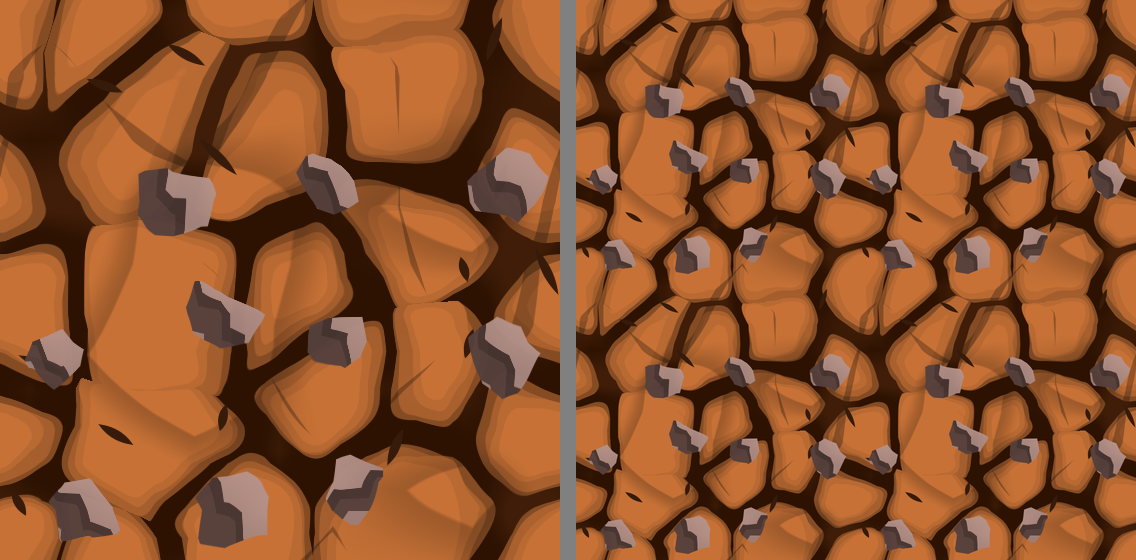
Left, the tile; right, the same tile 2 across and 2 down.
Write a WebGL 2 fragment shader that draws this texture.

```glsl
#version 300 es
precision highp float;
// Tiling cracked clay: worn orange plates, dark crevices and faceted grey pebbles.

#define PLATES 4            // plates per side
#define PEBBLES 4           // pebble slots per side
#define SLIVERS 6           // sliver slots per side
#define PEBBLE_SHARE 0.5
#define PEBBLE_RADIUS 0.23  // in slots
#define CRACK_MAX 0.125     // largest half width, in plates
#define MERGED 0.18         // share of plate borders without a crack
#define ROUNDING 19.0       // lower is rounder
#define CLAY vec3(0.78, 0.445, 0.212)
#define CRACK vec3(0.175, 0.07, 0.005)
#define STONE_LIGHT vec3(0.68, 0.55, 0.52)
#define STONE_DARK vec3(0.275, 0.205, 0.195)

uniform vec2 u_resolution;
out vec4 fragColor;

float px; // one pixel in canvas units

ivec2 wrapCell(ivec2 c, int n) { return (c + 8 * n) % n; }

vec3 hash(ivec2 c, int seed) {
  uvec3 v = uvec3(c, seed) * 1664525u + 1013904223u;
  v.x += v.y * v.z; v.y += v.z * v.x; v.z += v.x * v.y;
  v ^= v >> 16u;
  v.x += v.y * v.z; v.y += v.z * v.x; v.z += v.x * v.y;
  return vec3(v & 0xffffu) / 65535.0;
}

// Linear value noise: its straight creases give chiselled outlines.
vec3 noise(vec2 p, int n, int seed) {
  vec2 q = p * float(n), f = fract(q);
  ivec2 i = ivec2(floor(q));
  vec3 a = hash(wrapCell(i, n), seed), b = hash(wrapCell(i + ivec2(1, 0), n), seed);
  vec3 c = hash(wrapCell(i + ivec2(0, 1), n), seed), d = hash(wrapCell(i + 1, n), seed);
  return mix(mix(a, b, f.x), mix(c, d, f.x), f.y);
}

// Coverage of the region where d (canvas units) is positive.
float cover(float d) { return smoothstep(-px, px, d); }

vec2 rotate(vec2 v, float a) {
  float c = cos(a), s = sin(a);
  return vec2(c * v.x - s * v.y, s * v.x + c * v.y);
}

vec2 plateSeed(ivec2 c) { return vec2(c) + 0.13 + 0.74 * hash(wrapCell(c, PLATES), 1).xy; }

// x: rounded distance to the crack edge in plates, y: tilt across the plate.
vec2 plate(vec2 p) {
  vec2 q = p * float(PLATES);
  ivec2 base = ivec2(floor(q)), own = base;
  float best = 1e3;
  for (int k = 0; k < 9; k++) {
    ivec2 c = base + ivec2(k % 3, k / 3) - 1;
    float d = distance(q, plateSeed(c));
    if (d < best) { best = d; own = c; }
  }
  vec2 a = plateSeed(own);
  ivec2 id = wrapCell(own, PLATES);
  float sum = 0.0;
  for (int k = 0; k < 25; k++) {
    if (k == 12) continue;
    ivec2 c = own + ivec2(k % 5, k / 5) - 2;
    vec2 b = plateSeed(c);
    vec3 h = hash(id + wrapCell(c, PLATES), 2);
    float width = h.y < MERGED ? -0.08 : CRACK_MAX * h.x;
    sum += exp(-ROUNDING * (dot(0.5 * (a + b) - q, normalize(b - a)) - width));
  }
  return vec2(-log(sum) / ROUNDING, dot(q - a, hash(id, 3).xy - 0.5));
}

vec3 clay(vec2 p) {
  vec2 warped = p + 0.055 * (noise(p, 5, 4).xy - 0.5) + 0.024 * (noise(p, 15, 5).xy - 0.5);
  vec2 e = plate(warped);
  float unit = 1.0 / float(PLATES);
  vec3 n = noise(p, 9, 6), fine = noise(p, 22, 7), broad = noise(p + 0.03 * n.xy, 4, 8);
  // Stacked flat tones from the rim to the worn top
  vec3 col = CLAY * mix(0.81, 0.87, n.z);
  col = mix(col, CLAY * 0.67, cover((0.01 + 0.07 * n.x - e.x) * unit));
  float top = e.x + 0.2 * e.y + 0.12 * (n.y - 0.5) + 0.05 * (fine.x - 0.5);
  col = mix(col, CLAY * 0.93, cover((top - 0.08) * unit));
  col = mix(col, CLAY, cover((top - 0.11 - 0.07 * n.x) * unit));
  // Smears, sharp on one side and fading on the other
  col *= 1.0 - 0.2 * smoothstep(0.48, 0.62, broad.x) * cover((0.62 - broad.x) * 0.2);
  // Shallow creases that swell and taper
  float crease = 0.05 * (n.z - 0.42) - abs(broad.y - 0.5);
  col *= 1.0 - 0.27 * cover(crease * 0.5);
  vec3 pit = mix(CRACK, CRACK + vec3(0.075, 0.045, 0.025), smoothstep(0.45, 0.8, n.z));
  return mix(col, pit, cover((0.04 * (fine.y - 0.5) - e.x) * unit));
}

// Thin lens-shaped splits
vec3 addSlivers(vec3 col, vec2 p) {
  vec2 q = p * float(SLIVERS);
  ivec2 base = ivec2(floor(q));
  for (int k = 0; k < 9; k++) {
    ivec2 c = base + ivec2(k % 3, k / 3) - 1, id = wrapCell(c, SLIVERS);
    vec3 h = hash(id, 9), g = hash(id, 10);
    vec2 r = rotate(q - vec2(c) - 0.2 - 0.6 * h.xy, 1.8 * (g.x - 0.7));
    float y = r.y / mix(0.12, 0.3, g.y);
    float d = 0.05 * (1.0 - y * y) - abs(r.x + 0.02 * y);
    col = mix(col, CRACK + 0.035, step(h.z, 0.3) * cover(d / float(SLIVERS)));
  }
  return col;
}

// Convex chipped pebbles, lit from the upper right
vec3 addPebbles(vec3 col, vec2 p) {
  vec2 q = p * float(PEBBLES) + 0.5 + 0.12 * (noise(p, 20, 11).xy - 0.5);
  float scale = PEBBLE_RADIUS / float(PEBBLES);
  ivec2 base = ivec2(floor(q));
  for (int k = 0; k < 9; k++) {
    ivec2 c = base + ivec2(k % 3, k / 3) - 1, id = wrapCell(c, PEBBLES);
    vec3 h = hash(id, 12), g = hash(id, 13);
    if (h.z > PEBBLE_SHARE) continue;
    vec2 r = rotate(q - vec2(c) - 0.27 - 0.46 * h.xy, 1.6 * (g.x - 0.5));
    r /= PEBBLE_RADIUS * mix(0.8, 1.15, g.y);
    vec2 body = r * vec2(mix(0.8, 1.0, g.z), mix(1.25, 0.9, g.z));
    float d = -1e3;
    for (int j = 0; j < 7; j++) {
      vec3 s = hash(id, 20 + j);
      float a = 6.2832 * (float(j) + 0.6 * s.x) / 7.0;
      d = max(d, dot(body, vec2(cos(a), sin(a))) - mix(0.78, 1.1, s.y));
    }
    // Zigzag ridge between the lit and the shaded facets
    float ridge = r.y + 0.5 * r.x - 0.9 * abs(fract(0.8 * r.x + g.z) - 0.5) + 0.15;
    vec3 stone = STONE_LIGHT * (0.97 + 0.07 * r.y);
    stone = mix(stone, STONE_DARK, cover(-ridge * scale));
    stone = mix(stone, STONE_DARK * 1.22, cover((-ridge - 0.38) * scale));
    stone = mix(stone, STONE_LIGHT * 0.9, cover((-ridge - 0.85 - 0.4 * g.x) * scale));
    col = mix(col, stone, (g.y < 0.25 ? 0.55 : 0.96) * cover(-d * scale));
  }
  return col;
}

void main() {
  px = 0.7 / min(u_resolution.x, u_resolution.y);
  vec2 p = gl_FragCoord.xy / u_resolution + vec2(0.391, 0.361);
  fragColor = vec4(addPebbles(addSlivers(clay(p), p), p), 1.0);
}
```
